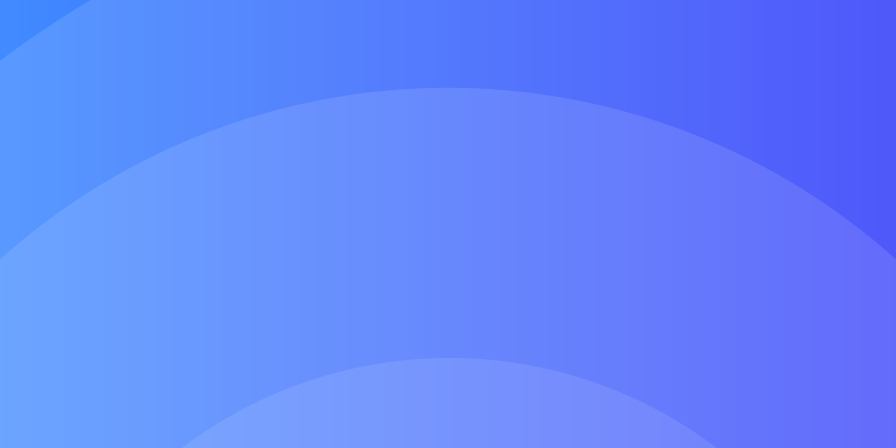
This background is drawn by a Shadertoy shader. Its source:

```glsl
// Blue to indigo horizontal gradient under three large translucent discs.
// Each disc is a signed distance with a smoothed rim that blends in white,
// so the nested arcs grow lighter toward the bottom centre.

#define LEFT_COLOR  vec3(0.255, 0.545, 1.000)
#define RIGHT_COLOR vec3(0.216, 0.256, 0.978)
// Discs: centre x, centre y, radius, in canvas heights from the bottom middle
#define OUTER_DISC  vec3(0.258, -0.802, 2.088)
#define MIDDLE_DISC vec3(0.000, -0.693, 1.497)
#define INNER_DISC  vec3(0.003, -0.786, 0.987)
#define OUTER_VEIL  0.120
#define MIDDLE_VEIL 0.115
#define INNER_VEIL  0.100

// Coverage of a disc, smoothed across about one pixel
float discMask(vec2 point, vec3 disc, float pixel) {
    float dist = length(point - disc.xy) - disc.z;
    return clamp(0.5 - dist / pixel, 0.0, 1.0);
}

// Blend white over a colour inside a disc
vec3 addVeil(vec3 color, vec2 point, vec3 disc, float opacity, float pixel) {
    return mix(color, vec3(1.0), opacity * discMask(point, disc, pixel));
}

void mainImage(out vec4 fragColor, in vec2 fragCoord) {
    float pixel = 1.0 / iResolution.y;
    vec2 point = (fragCoord - vec2(0.5 * iResolution.x, 0.0)) * pixel;

    // Background gradient
    vec3 color = mix(LEFT_COLOR, RIGHT_COLOR, fragCoord.x / iResolution.x);

    // Translucent discs, outermost first
    color = addVeil(color, point, OUTER_DISC, OUTER_VEIL, pixel);
    color = addVeil(color, point, MIDDLE_DISC, MIDDLE_VEIL, pixel);
    color = addVeil(color, point, INNER_DISC, INNER_VEIL, pixel);

    fragColor = vec4(color, 1.0);
}
```
